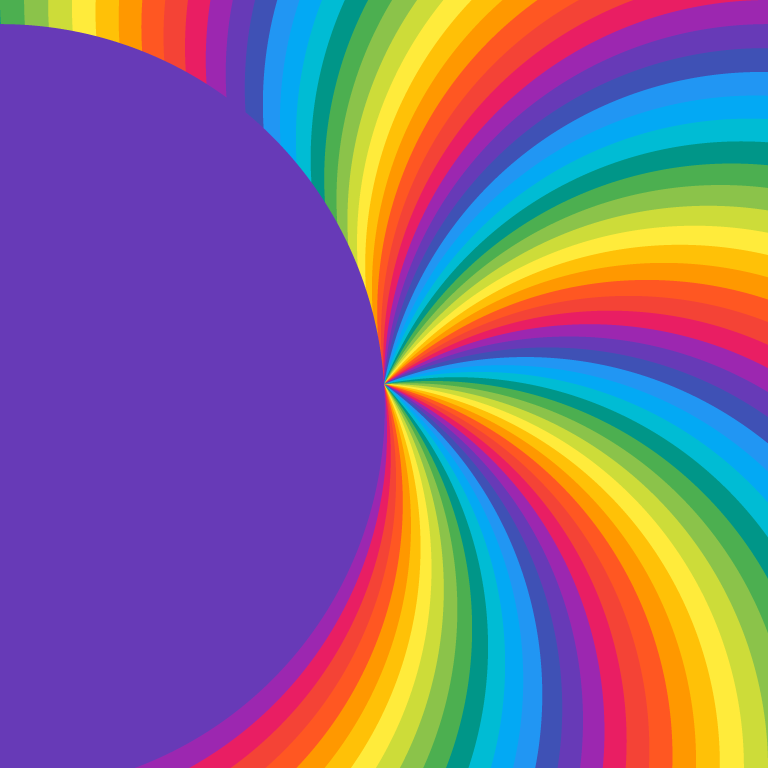
Reproduce this background procedurally as a WebGL 2 fragment shader.

```glsl
#version 300 es
precision highp float;
// Rainbow pinwheel: a ring of overlapping discs that all touch the canvas centre.

uniform vec2 u_resolution;
out vec4 fragColor;

const float TAU = 6.2831853;
const float DISC_COUNT = 100.0;
const float DISC_RADIUS = 0.5;
const int SAMPLES = 4;

// Half of the spectrum, red to cyan through violet (0-255 channels)
const vec3 VIOLET_HALF[8] = vec3[](
    vec3(244, 67, 54), vec3(233, 30, 99), vec3(156, 39, 176), vec3(103, 58, 183),
    vec3(63, 81, 181), vec3(33, 150, 243), vec3(3, 169, 244), vec3(0, 188, 212));

// The other half, teal to deep orange through yellow
const vec3 YELLOW_HALF[8] = vec3[](
    vec3(0, 150, 136), vec3(76, 175, 80), vec3(139, 195, 74), vec3(205, 220, 57),
    vec3(255, 235, 59), vec3(255, 193, 7), vec3(255, 152, 0), vec3(255, 87, 34));

vec3 spectrum(int index) {
    int hue = index & 15;
    return (hue < 8 ? VIOLET_HALF[hue] : YELLOW_HALF[hue - 8]) / 255.0;
}

// Centre of the disc that lies a given number of steps around the ring
vec2 discCentre(float turn, float radius, float count) {
    float angle = TAU * (0.5 + turn / count);
    return radius * vec2(cos(angle), sin(angle));
}

// Step of the topmost disc covering p; step 1 lies above all the others
float topDisc(vec2 p, float radius, float count) {
    if (distance(p, discCentre(1.0, radius, count)) < radius) return 1.0;
    float halfSpan = acos(min(length(p) / (2.0 * radius), 1.0));
    float firstAngle = atan(p.y, p.x) - halfSpan;
    return ceil(fract(firstAngle / TAU - 0.5) * count);
}

vec3 pinwheel(vec2 p, float radius, float count) {
    return spectrum(int(count - topDisc(p, radius, count)));
}

void main() {
    float scale = min(u_resolution.x, u_resolution.y);
    vec3 color = vec3(0.0);

    // Average a grid of samples to smooth the edges
    for (int y = 0; y < SAMPLES; y++) {
        for (int x = 0; x < SAMPLES; x++) {
            vec2 offset = (vec2(x, y) + 0.5) / float(SAMPLES) - 0.5;
            vec2 p = (gl_FragCoord.xy + offset - 0.5 * u_resolution) / scale;
            color += pinwheel(p, DISC_RADIUS, DISC_COUNT);
        }
    }
    fragColor = vec4(color / float(SAMPLES * SAMPLES), 1.0);
}
```
